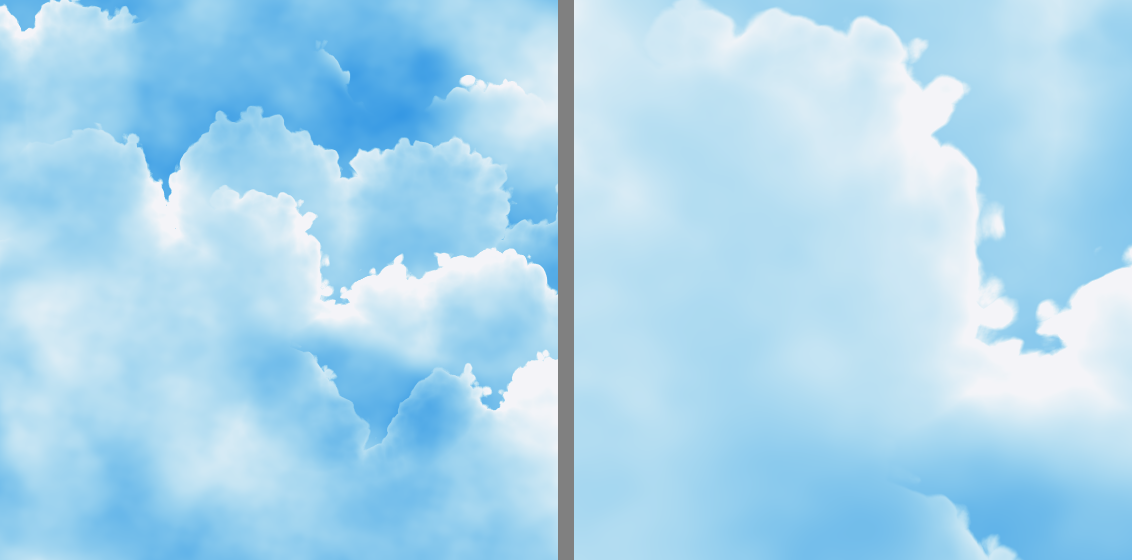
Left: the whole. Right: its middle third, enlarged.
Give the GLSL for this texture, as a Shadertoy shader.

```glsl
// Bright cumulus banks drifting in a hazy blue sky.
// Soft value noise paints the sky and cloud bodies; rows of hashed domes with
// cellular puffs give each bank a crisp, sunlit upper rim.

float hash(vec2 p) {
    vec3 q = fract(p.xyx * 0.1031);
    q += dot(q, q.yzx + 33.33);
    return fract((q.x + q.y) * q.z);
}

float noise(vec2 p) {
    vec2 cell = floor(p), f = fract(p);
    f = f * f * f * (f * (f * 6.0 - 15.0) + 10.0);
    return mix(mix(hash(cell), hash(cell + vec2(1, 0)), f.x),
               mix(hash(cell + vec2(0, 1)), hash(cell + vec2(1, 1)), f.x), f.y);
}

float fbm(vec2 p) {
    float sum = 0.0, gain = 0.515;
    for (int i = 0; i < 5; i++) {
        sum += gain * noise(p);
        p = mat2(1.6, 1.2, -1.2, 1.6) * p + 17.3;
        gain *= 0.5;
    }
    return sum;
}

// Rounded bumps: high at scattered cell centres, low in the creases
float puffs(vec2 p) {
    vec2 cell = floor(p);
    float nearest = 2.0;
    for (int y = -1; y <= 1; y++)
    for (int x = -1; x <= 1; x++) {
        vec2 id = cell + vec2(x, y);
        vec2 centre = id + 0.15 + 0.7 * vec2(hash(id), hash(id + 57.0));
        nearest = min(nearest, length(p - centre));
    }
    return 0.5 - nearest;
}

// Depth below the outline of a bank, negative in the open sky above it
float bankDepth(vec2 p, float base, float width, float seed) {
    p += 0.07 * (vec2(fbm(p * 6.0 + seed), fbm(p * 6.0 + seed + 40.0)) - 0.5);
    float depth = base - p.y;
    float column = floor(p.x / width);
    for (int i = -1; i <= 1; i++) {
        vec2 id = vec2(column + float(i), seed);
        vec2 centre = vec2((id.x + 0.25 + 0.5 * hash(id)) * width,
                           base + 0.09 * (hash(id + 11.0) - 0.5));
        float radius = width * mix(0.32, 0.72, hash(id + 23.0));
        depth = max(depth, radius - length((p - centre) * vec2(1.0, 0.85)));
    }
    // Cauliflower edge, smoothed away deeper inside
    float bumps = 0.036 * puffs(p * 19.0 + seed)
                + 0.018 * puffs(p * 43.0 + seed)
                + 0.012 * (fbm(p * 60.0 + seed) - 0.5);
    return depth + bumps * exp(-abs(depth) * 11.0);
}

// Broad, misty light and dark patches
float softTone(vec2 p, float seed) {
    return 0.49 + 1.9 * (fbm(p * vec2(3.0, 3.6) + seed) - 0.5);
}

vec3 skyColour(float tone) {
    vec3 colour = mix(vec3(0.26, 0.63, 0.90), vec3(0.84, 0.92, 0.96), tone);
    colour.g += 0.08 * tone * (1.0 - tone);
    return colour;
}

void mainImage(out vec4 fragColor, in vec2 fragCoord) {
    vec2 p = fragCoord / iResolution.y;
    float tone = softTone(p, 5.0);

    // Cloud banks, from the far top to the near bottom
    for (int i = 0; i < 4; i++) {
        float layer = float(i);
        float seed = 31.0 + 19.0 * layer;
        float base = 0.71 - 0.14 * layer + 0.16 * (noise(vec2(p.x * 3.0, seed)) - 0.5);
        float depth = bankDepth(p, base, 0.36 - 0.045 * layer, seed);
        float inside = max(depth, 0.0);

        // Parts of every outline dissolve into haze
        float presence = smoothstep(0.30, 0.55, noise(p * 3.2 + seed * 1.7));

        // Sunlit rim: a narrow bright band over a wide glow
        float rim = 0.48 * exp(-inside / 0.032) + 0.24 * exp(-inside / 0.11);
        rim *= 0.65 + 0.7 * fbm(p * 14.0 + seed);
        float body = softTone(p, seed) - 0.04 + rim;

        tone -= 0.10 * presence * exp(-max(-depth, 0.0) / 0.07);
        tone = mix(tone, body, presence * smoothstep(-0.001, 0.006, depth));
    }

    // Pale haze gathers low down
    tone += 0.10 * smoothstep(0.38, 0.05, p.y);
    fragColor = vec4(skyColour(clamp(tone, -0.15, 1.2)), 1.0);
}
```
